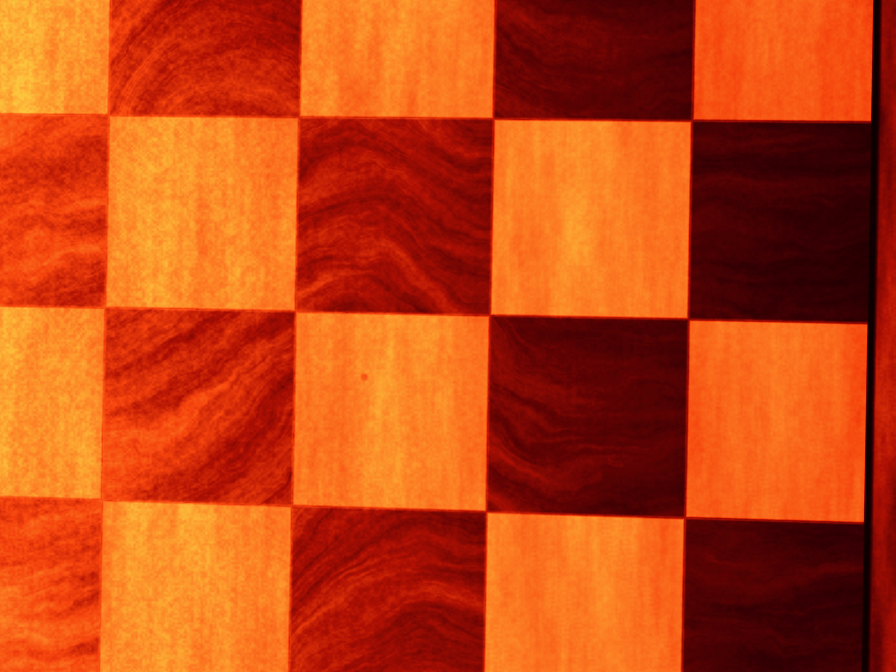
A Shadertoy shader for this texture:

```glsl
// Close view of a worn wooden chessboard under warm light, with its right-hand frame.

const vec3 WOOD_RAMP[6] = vec3[6](
    vec3(0.20, 0.00, 0.01), vec3(0.38, 0.01, 0.01), vec3(0.68, 0.06, 0.01),
    vec3(0.96, 0.26, 0.05), vec3(0.99, 0.49, 0.14), vec3(0.99, 0.77, 0.24));

const float BOARD_EDGE = 3.885;   // right end of the squares, in columns
const float GAP_WIDTH = 0.035;    // shadow between squares and frame

float hash(vec2 p) {
    return fract(sin(dot(p, vec2(127.1, 311.7))) * 43758.5453);
}

float noise(vec2 p) {
    vec2 i = floor(p), f = fract(p);
    f = f * f * (3.0 - 2.0 * f);
    return mix(mix(hash(i), hash(i + vec2(1, 0)), f.x),
               mix(hash(i + vec2(0, 1)), hash(i + vec2(1, 1)), f.x), f.y);
}

// Signed fractal noise, roughly -0.5 to 0.5
float fbm(vec2 p) {
    float sum = 0.0, amp = 0.5;
    for (int k = 0; k < 4; k++) {
        sum += amp * (noise(p) - 0.5);
        p = p * 2.03 + 17.3;
        amp *= 0.55;
    }
    return sum;
}

// Colour for a tone from 0 (dark wood) to 5 (lit pale wood)
vec3 woodColor(float tone) {
    vec3 color = WOOD_RAMP[0];
    for (int k = 1; k < 6; k++)
        color = mix(color, WOOD_RAMP[k], clamp(tone - float(k - 1), 0.0, 1.0));
    return color * clamp(1.0 + 0.6 * tone, 0.25, 1.0);
}

// Column and row of the board seen slightly askew; p.y runs downward
vec2 boardCoord(vec2 p) {
    float x = p.x - 0.156 + 0.018 * (p.y - 0.5);
    float y = p.y - 0.170 - 0.0094 * p.x;
    return vec2(x / (0.2804 + 0.0104 * x), y / (0.2847 + 0.0107 * p.x));
}

// Pale squares: upright streaks with a soft sheen along the middle
float paleTone(vec2 p, vec2 f, vec2 cell) {
    vec2 seed = cell * 7.31;
    float tone = 4.25 - 0.8 * p.x;
    tone += 0.5 * (hash(cell + 3.7) - 0.5);
    tone += 0.45 * exp(-14.0 * pow(f.x - 0.35 - 0.25 * hash(cell), 2.0)) * (1.0 - 0.5 * f.y);
    tone += 0.9 * fbm(f * vec2(6.0, 1.3) + seed);
    tone += 0.55 * fbm(f * vec2(26.0, 3.5) + seed);
    return tone;
}

// Dark squares: slanted, bending bands that sink into shadow to the right
float darkTone(vec2 p, vec2 f, vec2 cell) {
    vec2 q = f - 0.5;
    float shade = smoothstep(0.6, 0.9, p.x);
    float slope = mix(1.4 * (hash(cell + 9.2) - 0.5), 0.0, shade);
    float bend = mix(2.4 * (hash(cell + 5.1) - 0.5), 0.15, shade);
    q.y += slope * q.x + bend * q.x * q.x + 0.25 * fbm(f * 2.5 + cell * 3.1);
    vec2 seed = cell * 11.7;
    float bands = 1.9 * fbm(q * vec2(1.2, 7.0) + seed)
                + 0.7 * fbm(q * vec2(4.0, 34.0) + seed);
    float tone = 3.25 - 2.6 * p.x + 0.35 * (p.y - 0.5);
    return tone + bands * mix(1.0, 0.75, shade);
}

// Frame: dim red wood with patches of light
float frameTone(vec2 p) {
    return 1.4 + 2.2 * fbm(p * vec2(30.0, 5.0)) + 0.5 * exp(-40.0 * pow(p.y - 0.55, 2.0));
}

void mainImage(out vec4 fragColor, in vec2 fragCoord) {
    vec2 p = fragCoord / iResolution.y;
    p.y = 1.0 - p.y;
    vec2 board = boardCoord(p);
    vec2 cell = floor(board), f = fract(board);
    float soft = max(0.013, 5.0 / iResolution.y);

    // Alternate the woods, blending across each joint
    float pale = paleTone(p, f, cell);
    float dark = darkTone(p, f, cell);
    float isDark = mod(cell.x + cell.y, 2.0);
    vec2 toEdge = min(f, 1.0 - f);
    float joint = 1.0 - smoothstep(0.0, soft, min(toEdge.x, toEdge.y));
    float tone = mix(mix(pale, dark, isDark), 0.5 * (pale + dark), joint);
    tone -= 0.35 * joint;

    // A small knot in one pale square
    tone -= 0.9 * (1.0 - smoothstep(0.002, 0.008, length(p - vec2(0.542, 0.561))));

    // Shadow gap, then the frame
    float pastEdge = smoothstep(-0.5 * soft, 0.5 * soft, board.x - BOARD_EDGE);
    float pastGap = smoothstep(-soft, soft, board.x - BOARD_EDGE - GAP_WIDTH);
    tone = mix(tone, mix(-1.2, frameTone(p), pastGap), pastEdge);

    // Fine speckle, stronger on the lit side
    float speckle = noise(p * 290.0) + noise(p * 130.0 + 40.0) - 1.0;
    tone += speckle * mix(0.4, 0.2, smoothstep(0.1, 0.9, p.x));

    fragColor = vec4(woodColor(tone), 1.0);
}
```
